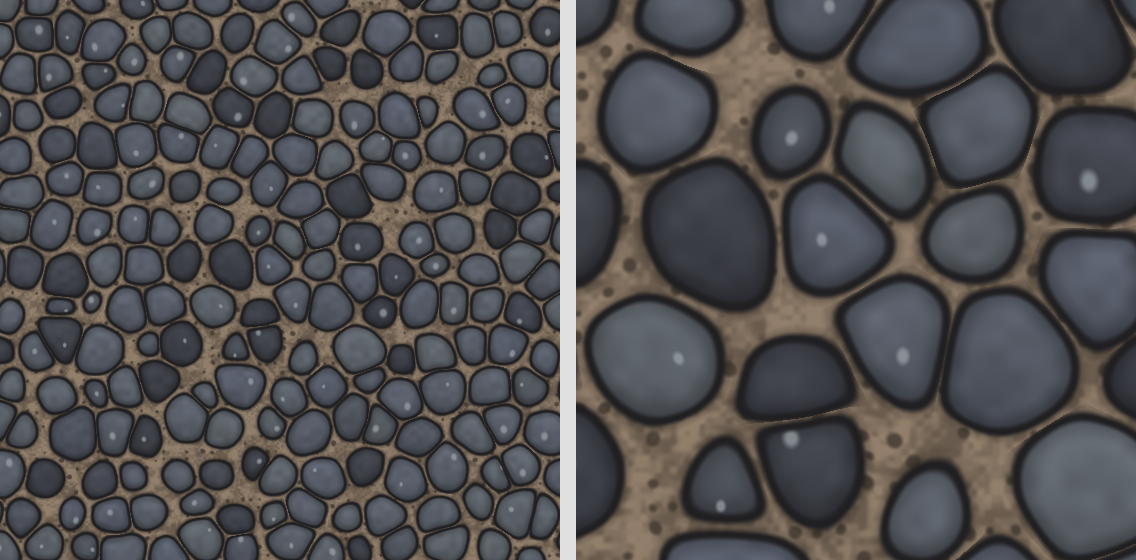
Left, the full canvas; right, a detail of the centre.
This texture is drawn by a Shadertoy shader. Its source:

```glsl
// Dark slate pebbles with inked outlines, bedded in tan sand.
// Stones are cells of a weighted Voronoi diagram on a jittered brick grid; each is
// rounded by a soft maximum of its border planes and a random ellipse.

const float STONES = 14.0;          // grid rows across the canvas
const float JITTER = 0.66;          // scatter of stone centres, in cells
const float ROUNDING = 0.075;       // softness of the stone corners
const float OUTLINE = 0.068;        // ink width, in cells
const float EDGE = 0.028;           // edge smoothing, in cells
const vec2 RADIUS = vec2(0.29, 0.60);
const vec2 GAP = vec2(-0.025, 0.026);
const vec3 INK = vec3(0.125, 0.12, 0.13);
const vec3 SLATE_DARK = vec3(0.215, 0.22, 0.25);
const vec3 SLATE_BLUE = vec3(0.325, 0.345, 0.395);
const vec3 SLATE_GREY = vec3(0.355, 0.378, 0.40);
const vec3 SAND_DARK = vec3(0.41, 0.355, 0.30);
const vec3 SAND_LIGHT = vec3(0.57, 0.495, 0.42);
const vec3 GLINT = vec3(0.60, 0.63, 0.65);

float hash(vec2 p) {
    return fract(sin(dot(p, vec2(127.1, 311.7))) * 43758.5453);
}

vec2 hash2(vec2 p) {
    return vec2(hash(p), hash(p + 37.3));
}

float noise(vec2 p) {
    vec2 i = floor(p), f = fract(p);
    f = f * f * (3.0 - 2.0 * f);
    return mix(mix(hash(i), hash(i + vec2(1, 0)), f.x),
               mix(hash(i + vec2(0, 1)), hash(i + vec2(1, 1)), f.x), f.y);
}

vec2 centreOf(vec2 id) {
    vec2 brick = vec2(0.5 * mod(id.y, 2.0), 0.0);
    return id + brick + 0.25 + JITTER * (hash2(id) - 0.5);
}

float radiusOf(vec2 id) {
    return mix(RADIUS.x, RADIUS.y, sqrt(hash(id + 11.7)));
}

float power(vec2 p, vec2 id) {
    vec2 v = p - centreOf(id);
    float r = radiusOf(id);
    return dot(v, v) - r * r;
}

vec2 turn(vec2 v, float a) {
    return vec2(cos(a) * v.x + sin(a) * v.y, cos(a) * v.y - sin(a) * v.x);
}

float ellipse(vec2 v, vec2 axes) {
    return (length(v / axes) - 1.0) * min(axes.x, axes.y);
}

// Stone that owns point p
vec2 nearestStone(vec2 p) {
    vec2 best = floor(p);
    float least = 1e3;
    for (int y = -2; y <= 2; y++)
    for (int x = -2; x <= 2; x++) {
        vec2 id = floor(p) + vec2(x, y);
        float w = power(p, id);
        if (w < least) { least = w; best = id; }
    }
    return best;
}

// Signed distance to the rounded outline of a stone, negative inside
float stoneDistance(vec2 p, vec2 id) {
    vec2 c = centreOf(id);
    float own = power(p, id);
    float stretch = mix(1.0, 1.22, hash(id + 5.1));
    vec2 axes = 1.23 * radiusOf(id) * vec2(stretch, 1.0 / stretch);
    float sum = exp(ellipse(turn(p - c, 6.283 * hash(id + 8.9)), axes) / ROUNDING);
    for (int y = -2; y <= 2; y++)
    for (int x = -2; x <= 2; x++) {
        if (x == 0 && y == 0) continue;
        vec2 other = id + vec2(x, y);
        float border = (own - power(p, other)) / (2.0 * distance(c, centreOf(other)));
        sum += exp(border / ROUNDING);
    }
    return ROUNDING * log(sum) + mix(GAP.x, GAP.y, hash(id + 2.3));
}

vec3 sandColor(vec2 p) {
    float grain = 0.6 * noise(p * 5.0) + 0.4 * noise(p * 17.0);
    vec3 col = mix(SAND_DARK, SAND_LIGHT, smoothstep(0.15, 0.75, grain));
    // Scattered dark grit
    vec2 g = p * 5.0, id = floor(g);
    float size = mix(0.12, 0.32, hash(id + 4.4)) * step(0.72, hash(id + 9.2));
    float d = length(fract(g) - mix(vec2(0.35), vec2(0.65), hash2(id)));
    return mix(col, SAND_DARK * 0.62, 0.8 * (1.0 - smoothstep(size - 0.12, size + 0.12, d)) * step(0.01, size));
}

vec3 stoneColor(vec2 p, vec2 id, float d) {
    vec2 v = p - centreOf(id);
    float r = radiusOf(id);
    vec3 col = mix(SLATE_BLUE, SLATE_GREY, hash(id + 21.0));
    col = mix(col, SLATE_DARK, 0.85 * smoothstep(0.62, 0.95, hash(id + 31.0)));
    // Soft mottling, light from above, shaded rim
    col *= 0.93 + 0.14 * noise(p * 6.0 + id * 3.0);
    col *= 1.0 + 0.13 * clamp(v.y / r, -1.0, 1.0);
    col *= mix(0.78, 1.04, smoothstep(0.04, 0.24, -d));
    // Pale glint on some stones
    vec2 spot = v - r * vec2(0.9, 1.0) * (hash2(id + 51.0) - 0.5);
    float size = mix(0.06, 0.14, pow(hash(id + 61.0), 2.0));
    float glint = 1.0 - smoothstep(0.35 * size, 1.15 * size, length(spot * vec2(1.15, 0.95)));
    return mix(col, GLINT, 0.75 * glint * step(0.56, hash(id + 71.0)));
}

void mainImage(out vec4 fragColor, in vec2 fragCoord) {
    vec2 p = fragCoord / iResolution.y * STONES;
    // Slight wobble gives hand-drawn contours
    p += 0.07 * (vec2(noise(p * 2.3), noise(p * 2.3 + 19.0)) - 0.5);
    vec2 id = nearestStone(p);
    float d = stoneDistance(p, id);
    vec3 ground = sandColor(p) * mix(0.80, 1.0, smoothstep(0.0, 0.09, d));
    vec3 stone = mix(stoneColor(p, id, d), INK, smoothstep(-EDGE, EDGE, d + OUTLINE));
    fragColor = vec4(mix(stone, ground, smoothstep(-EDGE, EDGE, d)), 1.0);
}
```
